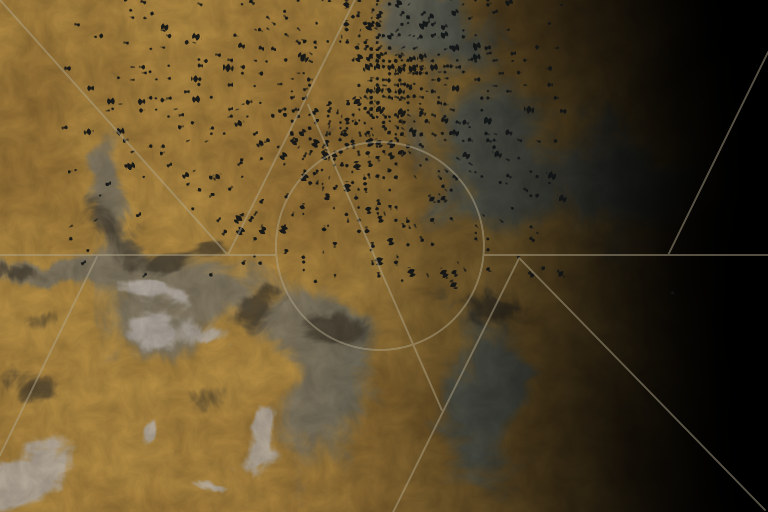
This background is drawn by a Shadertoy shader. Its source:

```glsl
// A weathered ochre wall fading into black at the right, with ink splatter and thin lines.
// Noise-warped soft ellipses place the plaster, stains and chips; layered sines add texture.
// Jittered cells scatter the ink, and distance functions draw the line work.

const vec3 OCHRE = vec3(0.64, 0.50, 0.24);
const vec3 DEEP_OCHRE = vec3(0.52, 0.39, 0.18);
const vec3 PLASTER = vec3(0.43, 0.41, 0.36);
const vec3 COOL_PLASTER = vec3(0.40, 0.44, 0.42);
const vec3 STAIN = vec3(0.23, 0.20, 0.15);
const vec3 CHALK = vec3(0.65, 0.62, 0.59);
const vec3 INK = vec3(0.065, 0.075, 0.08);
const vec3 LINE_COLOR = vec3(0.68, 0.64, 0.53);
const float LINE_WIDTH = 0.0038;
const float LINE_ALPHA = 0.48;
const float FADE_START = 0.50;
const float FADE_END = 1.47;
const float HORIZON = 0.502;
const vec2 BURST = vec2(0.674, 0.844);
const vec2 SMALL_BURST = vec2(0.293, 0.828);
const vec3 RING = vec3(0.742, 0.5195, 0.203);

// Ellipses: centre xy, radii zw
const vec4 PLASTER_SPOTS[10] = vec4[10](
    vec4(0.08, 0.475, 0.15, 0.03), vec4(0.22, 0.62, 0.035, 0.13),
    vec4(0.38, 0.44, 0.17, 0.055), vec4(0.30, 0.36, 0.10, 0.06),
    vec4(0.63, 0.36, 0.09, 0.06), vec4(0.62, 0.22, 0.07, 0.13),
    vec4(0.96, 0.69, 0.12, 0.16), vec4(1.22, 0.64, 0.15, 0.13),
    vec4(0.84, 0.95, 0.09, 0.09), vec4(0.95, 0.24, 0.07, 0.18));
const vec4 STAIN_SPOTS[10] = vec4[10](
    vec4(0.21, 0.57, 0.045, 0.07), vec4(0.07, 0.375, 0.04, 0.03),
    vec4(0.06, 0.24, 0.045, 0.03), vec4(0.40, 0.23, 0.04, 0.04),
    vec4(0.52, 0.40, 0.06, 0.035), vec4(0.65, 0.36, 0.06, 0.035),
    vec4(0.41, 0.51, 0.05, 0.03), vec4(0.96, 0.40, 0.06, 0.05),
    vec4(0.02, 0.475, 0.07, 0.02), vec4(0.31, 0.48, 0.06, 0.025));
const vec4 CHALK_SPOTS[10] = vec4[10](
    vec4(0.08, 0.09, 0.06, 0.05), vec4(0.03, 0.04, 0.07, 0.045),
    vec4(0.525, 0.155, 0.025, 0.035), vec4(0.51, 0.09, 0.06, 0.03),
    vec4(0.42, 0.04, 0.05, 0.012), vec4(0.29, 0.35, 0.07, 0.035),
    vec4(0.27, 0.425, 0.055, 0.025), vec4(0.42, 0.36, 0.04, 0.025),
    vec4(0.29, 0.15, 0.02, 0.04), vec4(0.35, 0.41, 0.04, 0.02));
// Straight lines: start xy, end zw
const vec4 LINES[7] = vec4[7](
    vec4(0.0, 1.0, 0.445, 0.502), vec4(0.445, 0.502, 0.693, 1.0),
    vec4(0.602, 0.795, 0.863, 0.199), vec4(0.768, 0.0, 1.014, 0.496),
    vec4(1.014, 0.496, 1.494, 0.004), vec4(1.305, 0.502, 1.5, 0.898),
    vec4(0.0, 0.111, 0.189, 0.498));

vec3 hash3(vec2 c) {
    vec3 q = fract(vec3(c.xyx) * vec3(0.1031, 0.1030, 0.0973));
    q += dot(q, q.yxz + 33.33);
    return fract((q.xxy + q.yzz) * q.zyx);
}

// Rotated, folded sines, roughly -0.6 to 0.6
float waves(vec2 p) {
    float sum = 0.0, amp = 0.5;
    for (int i = 0; i < 5; i++) {
        p = mat2(0.8, 0.6, -0.6, 0.8) * p * 1.9 + 1.7;
        p += 0.7 * sin(p.yx * 0.8 + float(i));
        sum += amp * sin(p.x) * sin(p.y);
        amp *= 0.58;
    }
    return sum;
}

float coverage(vec2 p, vec4 spots[10]) {
    float sum = 0.0;
    for (int i = 0; i < 10; i++) {
        vec2 q = (p - spots[i].xy) / spots[i].zw;
        sum += exp(-dot(q, q));
    }
    return sum;
}

float segmentDistance(vec2 p, vec4 s) {
    vec2 d = s.zw - s.xy, q = p - s.xy;
    return length(q - d * clamp(dot(q, d) / dot(d, d), 0.0, 1.0));
}

float inkDensity(vec2 p) {
    vec2 d = p - BURST;
    float r = length(d);
    float lean = 1.0 + 0.55 * dot(d, vec2(0.90, -0.44)) / max(r, 0.001);
    float burst = 0.85 * smoothstep(0.015, 0.09, r) * exp(-r / 0.13) * lean;
    float spray = 0.30 * exp(-length((p - SMALL_BURST) / vec2(1.0, 1.2)) / 0.055);
    float bounds = smoothstep(0.42, 0.46, p.y) * (1.0 - smoothstep(1.08, 1.14, p.x));
    return (burst + spray + 0.012) * bounds * smoothstep(0.10, 0.14, p.x);
}

// One droplet per cell, stretched away from the burst
float droplets(vec2 p, float size, float seed, float pixel) {
    vec2 cell = floor(p / size);
    vec3 h = hash3(cell + seed);
    vec2 centre = (cell + 0.32 + 0.36 * h.xy) * size;
    vec2 axis = normalize(centre - BURST + 0.0001), d = p - centre;
    d = vec2(dot(d, axis) * 0.75, dot(d, vec2(-axis.y, axis.x)) * 1.15);
    float radius = size * mix(0.12, 0.33, fract(h.x * 17.0 + h.y * 29.0));
    float shape = length(d) - radius * (1.0 + 0.35 * sin(d.x * 900.0 + h.x * 6.0));
    return step(h.z, inkDensity(centre)) * (1.0 - smoothstep(-pixel, pixel, shape));
}

void mainImage(out vec4 fragColor, in vec2 fragCoord) {
    float pixel = 1.0 / iResolution.y;
    vec2 p = fragCoord * pixel;

    // Wall layers
    float broad = waves(p * 3.0), fine = waves(p * 13.0 + 4.0);
    vec2 warped = p + 0.035 * vec2(waves(p * 8.0), waves(p * 8.0 + 9.0));
    float cool = smoothstep(0.55, 0.95, p.x);
    vec3 color = mix(OCHRE, DEEP_OCHRE, clamp(0.35 + 0.7 * broad + 0.3 * fine, 0.0, 1.0));
    float plaster = coverage(warped, PLASTER_SPOTS) + 0.3 * fine + 0.15 * broad;
    color = mix(color, mix(PLASTER, COOL_PLASTER, cool), 0.85 * smoothstep(0.25, 0.75, plaster));
    float stain = coverage(warped, STAIN_SPOTS) + 0.55 * fine;
    color = mix(color, STAIN, 0.72 * smoothstep(0.35, 0.95, stain));
    float chalk = coverage(warped, CHALK_SPOTS) + 0.4 * fine;
    color = mix(color, CHALK, 0.85 * smoothstep(0.4, 0.85, chalk));
    color *= 1.0 + 0.10 * waves(p * 35.0);

    // Shade towards the right
    color *= 1.0 - smoothstep(FADE_START, FADE_END, p.x + 0.04 * broad * cool);

    // Ink
    float ink = max(droplets(p, 0.012, 3.0, pixel), droplets(p + 0.005, 0.021, 41.0, pixel));
    color = mix(color, INK, 0.94 * ink);

    // Line work; the horizon stops at the ring
    float ring = length(p - RING.xy) - RING.z;
    float line = min(abs(ring), max(abs(p.y - HORIZON), -ring));
    for (int i = 0; i < 7; i++) line = min(line, segmentDistance(p, LINES[i]));
    float stroke = 1.0 - smoothstep(-0.5 * pixel, 0.5 * pixel, line - 0.5 * LINE_WIDTH);
    color = mix(color, LINE_COLOR, LINE_ALPHA * stroke);
    fragColor = vec4(clamp(color, 0.0, 1.0), 1.0);
}
```
